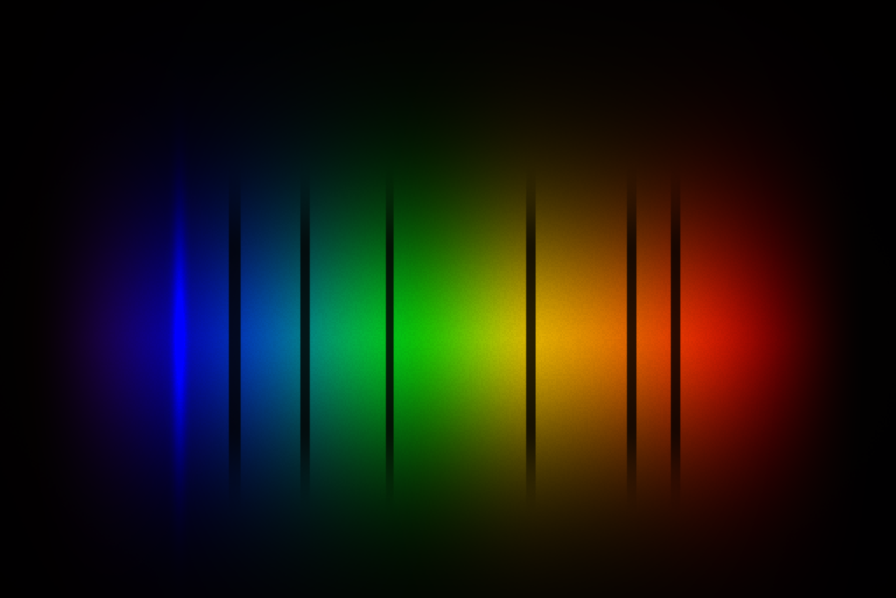
A Shadertoy shader for this background:

```glsl
// A glowing visible spectrum on black, crossed by dark absorption lines and one blue emission line.

#define GLOW_Y 0.434        // height of the brightest row
#define GLOW_REACH 0.203    // vertical size of the glow
#define GLOW_POWER 1.58     // shape of the vertical falloff
#define LINE_DARKNESS 0.83  // depth of the absorption lines
#define LINE_SOFTNESS 0.0012
#define EMISSION_X 0.2005
#define EMISSION_WIDTH 0.0075
#define GRAIN_CELLS 512.0
#define GRAIN_AMOUNT 0.04

const int LINE_COUNT = 6;
const float lineX[LINE_COUNT] = float[](0.262, 0.3405, 0.435, 0.5925, 0.705, 0.754);
const float lineHalfWidth[LINE_COUNT] = float[](0.0066, 0.0053, 0.0043, 0.0053, 0.0053, 0.0053);

float hash(vec2 cell) {
    vec3 p = fract(cell.xyx * 0.1031);
    p += dot(p, p.yzx + 33.33);
    return fract((p.x + p.y) * p.z);
}

float bell(float x, float width) {
    return exp(-x * x / (width * width));
}

// Rises between a and b, then falls between c and d.
float band(float x, float a, float b, float c, float d) {
    return smoothstep(a, b, x) * (1.0 - smoothstep(c, d, x));
}

vec3 spectrum(float x) {
    float red = 0.85 * band(x, 0.44, 0.61, 0.76, 0.97);
    float green = 0.74 * band(x, 0.17, 0.45, 0.53, 0.88);
    float blue = 0.68 * band(x, 0.03, 0.23, 0.27, 0.49);
    float violet = 0.08 * bell(x - 0.12, 0.06);
    return vec3(red + violet, green, blue);
}

// How much of the light the absorption lines remove.
float absorption(float x, float dy) {
    float mask = 0.0;
    float softness = max(LINE_SOFTNESS, 0.75 / iResolution.x);
    for (int i = 0; i < LINE_COUNT; i++) {
        float edge = abs(x - lineX[i]) - lineHalfWidth[i];
        mask = max(mask, 1.0 - smoothstep(-softness, softness, edge));
    }
    return mask * (1.0 - smoothstep(0.14, 0.30, dy));
}

void mainImage(out vec4 fragColor, in vec2 fragCoord) {
    vec2 uv = fragCoord / iResolution.xy;
    float dy = abs(uv.y - GLOW_Y);

    // Spectrum bands fading above and below the bright row
    float glow = exp(-pow(dy / GLOW_REACH, GLOW_POWER));
    vec3 color = spectrum(uv.x) * glow;
    color *= 1.0 - LINE_DARKNESS * absorption(uv.x, dy);

    // Tapered blue emission line
    float emission = bell(uv.x - EMISSION_X, EMISSION_WIDTH) * bell(dy, 0.19);
    color += vec3(-0.03, -0.05, 0.55) * emission;

    // Faint ambient light and fine grain
    color += vec3(0.012, 0.004, 0.006) * bell(length(uv - vec2(0.5, GLOW_Y)), 0.6);
    vec2 cell = floor(uv * GRAIN_CELLS * vec2(1.0, iResolution.y / iResolution.x));
    color *= 1.0 + GRAIN_AMOUNT * (hash(cell) - 0.5);

    fragColor = vec4(clamp(color, 0.0, 1.0), 1.0);
}
```
